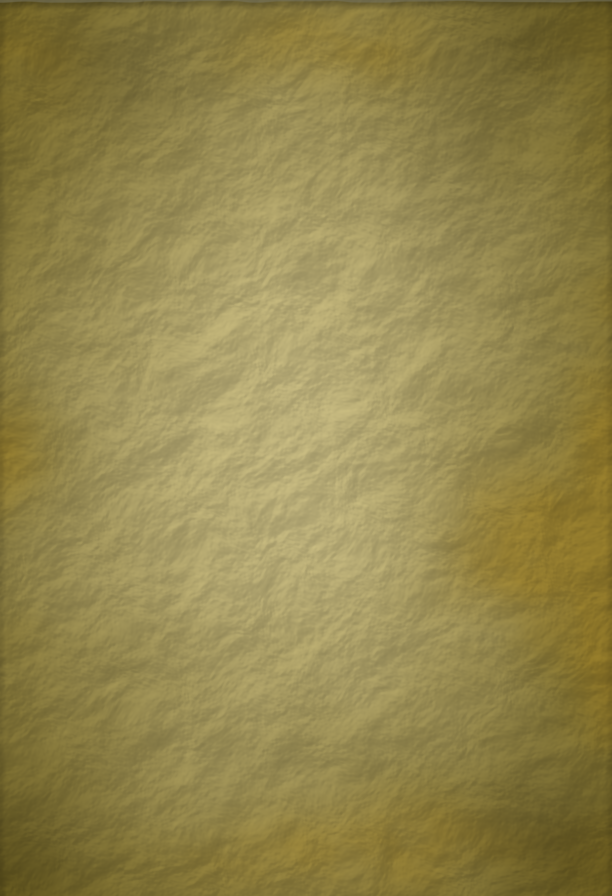
Write a WebGL 1 fragment shader that draws this texture.

```glsl
precision highp float;
uniform vec2 u_resolution;

float hash(vec2 cell) {
  vec3 q = fract(vec3(cell.xyx) * 0.1031);
  q += dot(q, q.yzx + 33.33);
  return fract((q.x + q.y) * q.z);
}

float noise(vec2 p) {
  vec2 cell = floor(p);
  vec2 f = fract(p);
  f = f * f * f * (f * (f * 6.0 - 15.0) + 10.0);
  float low = mix(hash(cell), hash(cell + vec2(1.0, 0.0)), f.x);
  float high = mix(hash(cell + vec2(0.0, 1.0)), hash(cell + 1.0), f.x);
  return mix(low, high, f.y);
}

float fbm(vec2 p, float gain) {
  float sum = 0.0;
  float weight = 0.5;
  for (int i = 0; i < 5; i++) {
    sum += weight * noise(p);
    p = mat2(0.8, 0.6, -0.6, 0.8) * p * 2.03 + 17.3;
    weight *= gain;
  }
  return sum;
}

// Finely crumpled surface, stretched slightly along a rising diagonal
float paperHeight(vec2 p) {
  vec2 along = mat2(0.87, -0.49, 0.49, 0.87) * p;
  vec2 warp = vec2(noise(p * 22.0), noise(p * 22.0 + 40.0)) - 0.5;
  return fbm(along * vec2(17.0, 22.0) + warp * 0.25 + 90.0, 0.51);
}

// Directional slope of the surface, lit from the upper left
float relief(vec2 p, float stepSize) {
  vec2 light = normalize(vec2(-0.6, 0.8)) * stepSize;
  return (paperHeight(p - light) - paperHeight(p + light)) / stepSize;
}

float spot(vec2 uv, vec2 center, vec2 radius) {
  vec2 d = (uv - center) / radius;
  return exp(-dot(d, d));
}

float ochreStain(vec2 uv) {
  float stain = spot(uv, vec2(0.87, 0.38), vec2(0.12, 0.09));
  stain += 0.9 * spot(uv, vec2(1.0, 0.50), vec2(0.06, 0.30));
  stain += 0.7 * spot(uv, vec2(0.0, 0.46), vec2(0.07, 0.16));
  stain += 0.9 * spot(uv, vec2(0.55, 0.95), vec2(0.16, 0.04));
  stain += 0.9 * spot(uv, vec2(0.60, 0.05), vec2(0.26, 0.05));
  stain += 0.8 * spot(uv, vec2(0.03, 0.94), vec2(0.10, 0.06));
  stain += 0.8 * spot(uv, vec2(0.99, 0.91), vec2(0.09, 0.06));
  stain += 0.6 * spot(uv, vec2(1.0, 0.17), vec2(0.06, 0.12));
  return stain;
}

float cornerShade(vec2 uv) {
  float shade = spot(uv, vec2(0.91, 0.06), vec2(0.13, 0.07));
  shade += 0.8 * spot(uv, vec2(0.87, 0.95), vec2(0.14, 0.06));
  shade += 0.7 * spot(uv, vec2(0.17, 0.93), vec2(0.16, 0.06));
  shade += 0.8 * spot(uv, vec2(0.04, 0.05), vec2(0.11, 0.07));
  shade += 0.4 * spot(uv, vec2(0.76, 0.81), vec2(0.10, 0.12));
  return shade;
}

vec3 paperColor(vec2 uv, vec2 p) {
  vec3 pale = vec3(0.728, 0.682, 0.472);
  vec3 olive = vec3(0.405, 0.353, 0.115);
  vec3 ochre = vec3(0.575, 0.470, 0.145);
  float mottle = fbm(p * vec2(6.0, 8.0) + 8.0, 0.5) - 0.48;
  float radius = length((uv - vec2(0.48, 0.51)) * vec2(1.03, 0.94));
  float falloff = smoothstep(0.0, 0.8, radius + mottle * 0.12);
  vec3 color = mix(pale, olive, falloff);
  float stain = ochreStain(uv) * (0.50 + mottle * 1.8);
  color = mix(color, ochre, clamp(stain, 0.0, 0.7));
  float shade = cornerShade(uv) * (0.9 + mottle);
  return color * (1.0 - 0.17 * clamp(shade, 0.0, 1.0));
}

// Worn border: narrow dark sides and a thin grey strip on top
vec3 wornEdges(vec3 color, vec2 uv, vec2 p) {
  float wobble = (noise(p * 35.0) - 0.5) * 0.002;
  float side = min(uv.x, 1.0 - uv.x) + wobble;
  float top = 1.0 - uv.y + wobble;
  color *= 1.0 - 0.10 * (1.0 - smoothstep(0.0, 0.012, side));
  color *= 1.0 - 0.22 * (1.0 - smoothstep(0.002, 0.012, top));
  float strip = 1.0 - smoothstep(0.001, 0.003, top);
  return mix(color, vec3(0.46, 0.45, 0.36), strip * 0.6);
}

void main() {
  vec2 uv = gl_FragCoord.xy / u_resolution;
  vec2 p = gl_FragCoord.xy / u_resolution.y;
  vec3 color = paperColor(uv, p);
  float slope = relief(p, 0.0014) * 0.0025;
  float shading = slope / (1.0 + 4.0 * abs(slope));
  float grain = noise(p * 260.0) - 0.5;
  color *= 1.0 + shading + grain * 0.022;
  color = wornEdges(color, uv, p);
  gl_FragColor = vec4(clamp(color, 0.0, 1.0), 1.0);
}
```
